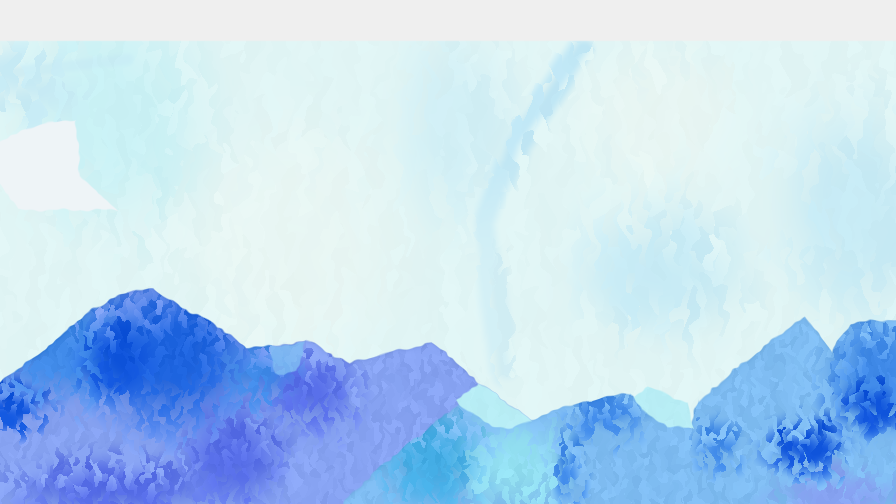
Reproduce this background procedurally as a Shadertoy shader.

```glsl
// Watercolour landscape: pale streaked sky above blue and aqua mountain ridges.

const vec3 SKY = vec3(.88, .96, .96), CREAM = vec3(.91, .965, .955);
const vec3 MIST = vec3(.78, .92, .96), CLOUD = vec3(.935, .955, .97);
const vec3 COBALT = vec3(.06, .33, .86), AZURE = vec3(.25, .54, .91);
const vec3 VIOLET = vec3(.34, .43, .91), PERIWINKLE = vec3(.53, .64, .95);
const vec3 POWDER = vec3(.5, .74, .95), TURQUOISE = vec3(.27, .68, .9);
const vec3 AQUA = vec3(.58, .88, .95), ICE = vec3(.72, .93, .96);
const vec3 MARGIN = vec3(.937);

vec2 hash2(vec2 p) {
  return fract(sin(vec2(dot(p, vec2(127.1, 311.7)), dot(p, vec2(269.5, 183.3)))) * 4375.85);
}

// Random pair of the nearest cell, centred on zero
vec2 cellValue(vec2 p) {
  vec2 value = vec2(0);
  float nearest = 9.;
  for (int i = 0; i < 9; i++) {
    vec2 id = floor(p) + vec2(i % 3, i / 3) - 1.;
    vec2 d = id + hash2(id) - p;
    if (dot(d, d) < nearest) { nearest = dot(d, d); value = hash2(id + 37.); }
  }
  return value - .5;
}

// Layered sines that make edges wander
vec2 wobble(vec2 p) {
  return sin(p.yx * 5. + 1.7 * sin(p * 3.)) + .6 * sin(p.yx * 13. + 2. * sin(p * 9.));
}

// Soft pool of pigment: centre and radii
void wash(inout vec3 col, vec3 tint, vec2 p, vec4 pool) {
  col = mix(tint, col, smoothstep(.25, 1.15, length((p - pool.xy) / pool.zw)));
}

float segment(vec2 p, vec2 a, vec2 b) {
  vec2 d = b - a;
  return length(p - a - d * clamp(dot(p - a, d) / dot(d, d), 0., 1.));
}

// Depth below a ridge of x, y pairs; positive inside
float ridgeDepth(vec2 p, float v[32]) {
  float depth = -1.;
  for (int i = 0; i < 30; i += 2) {
    vec2 a = vec2(v[i], v[i + 1]), d = vec2(v[i + 2], v[i + 3]) - a;
    if (p.x >= a.x && p.x < a.x + d.x)
      depth = (a.y + d.y * (p.x - a.x) / d.x - p.y) * d.x / length(d);
  }
  return depth;
}

// Coverage of a polygon of x, y pairs
float polygon(vec2 p, float px, float v[12]) {
  float dist = 99., side = -1.;
  for (int i = 0; i < 12; i += 2) {
    int k = (i + 2) % 12;
    vec2 a = vec2(v[i], v[i + 1]), b = vec2(v[k], v[k + 1]);
    dist = min(dist, segment(p, a, b));
    if ((a.y > p.y) != (b.y > p.y) && p.x < a.x + (b.x - a.x) * (p.y - a.y) / (b.y - a.y)) side = -side;
  }
  return smoothstep(-px, px, side * dist);
}

vec3 paintSky(vec2 p) {
  vec2 cell = cellValue(p * vec2(5, 1.6) + .35 * wobble(p));
  vec2 q = p + cell * vec2(.5, .9), s = p + cell * .25;
  vec3 col = SKY;
  wash(col, vec3(.79, .945, .96), q, vec4(2, 7, 2, 2.6));
  wash(col, MIST, q, vec4(.4, 7.4, 1.4, .6));
  wash(col, CREAM, q, vec4(5.2, 4.6, 2.4, 2.6));
  wash(col, mix(SKY, MIST, .6), q, vec4(8.2, 6.8, 1.2, 2.2));
  wash(col, CREAM, q, vec4(11.8, 6.9, 1.8, 1.6));
  wash(col, MIST, q, vec4(11.8, 4.1, 1.8, 1.3));
  wash(col, MIST, q, vec4(15.3, 5.2, 1.7, 2.2));
  // Blue trickle and a faint band
  vec2 bend = vec2(9.2, 6.4), low = vec2(8.7, 4.9);
  float trickle = min(segment(s, vec2(10.4, 8.2), bend),
                  min(segment(s, bend, low), segment(s, low, vec2(9, 2.4))));
  col = mix(col, vec3(.72, .89, .96), smoothstep(.3, .08, trickle) * mix(.35, .8, smoothstep(4., 7., p.y)));
  float band = segment(p + cell * .06, vec2(0, 7.7), vec2(2.3, 7.95));
  return mix(col, MIST, .6 * smoothstep(.15, .04, band)) + cell.x * .018;
}

vec3 paintLeftRange(vec2 q) {
  vec3 col = PERIWINKLE;
  wash(col, AZURE, q, vec4(1.2, 2.7, 1.8, 1.1));
  wash(col, mix(COBALT, AZURE, .3), q, vec4(3.1, 2.6, 1.7, 1.5));
  wash(col, COBALT, q, vec4(2.1, 2.6, .7, .8));
  wash(col, COBALT, q, vec4(.1, 1.75, .9, .4));
  wash(col, VIOLET, q, vec4(2, .2, 2.2, .6));
  wash(col, VIOLET, q, vec4(4.2, .8, 1.1, 1));
  wash(col, AZURE, q, vec4(4.7, 2.3, .8, .7));
  wash(col, VIOLET, q, vec4(5.6, 2, .9, .8));
  return col;
}

vec3 paintFrontRange(vec2 q) {
  vec3 col = POWDER;
  wash(col, TURQUOISE, q, vec4(7.8, .7, 1.1, .9));
  wash(col, AQUA, q, vec4(9.2, .6, 1.1, 1.1));
  wash(col, AZURE, q, vec4(10.8, 1.6, .8, .5));
  wash(col, AZURE, q, vec4(10.2, .6, .25, .6));
  wash(col, AZURE, q, vec4(12.8, 1, .5, .4));
  wash(col, AZURE, q, vec4(15.7, 2.3, 1.1, 1.2));
  wash(col, COBALT, q, vec4(14.4, 1, .8, .45));
  wash(col, COBALT, q, vec4(15.6, 1.7, .8, .45));
  wash(col, PERIWINKLE, q, vec4(15, .1, 1.4, .5));
  return col;
}

void mainImage(out vec4 fragColor, in vec2 fragCoord) {
  vec2 p = fragCoord / iResolution.xy * vec2(16, 9), edge = p + .018 * wobble(p * 1.7);
  float px = 9. / iResolution.y;
  vec3 col = paintSky(p);
  col = mix(col, CLOUD, polygon(edge, px, float[12](-.5, 6.3, .94, 6.85, 1.36, 6.83, 1.43, 5.85, 2.08, 5.25, .35, 5.25)));
  // Mottled pigment of both ranges
  vec2 cell = cellValue(p * vec2(9, 5) + .4 * wobble(p * 1.6)), q = p + cell * vec2(.45, .65);
  float grain = cell.y * .06;
  float left = ridgeDepth(edge, float[32](-.1, 2.1, .83, 2.79, 1.67, 3.5, 2.29, 3.81, 2.75, 3.83, 3.33, 3.48, 3.85, 3.21, 4.38, 2.81,
    4.83, 2.81, 5.46, 2.92, 6.25, 2.52, 6.88, 2.69, 7.71, 2.88, 8.08, 2.6, 8.54, 2.17, 9.48, 1.5));
  vec3 paint = paintLeftRange(q) + grain - .06 * exp(-abs(left) * 30.);
  paint = mix(paint, POWDER, .8 * polygon(edge, px, float[12](4.8, 2.8, 5.1, 2.84, 5.45, 2.9, 5.3, 2.4, 5.1, 2.28, 4.93, 2.34)));
  col = mix(col, paint, smoothstep(-px, px, left));
  float front = ridgeDepth(edge, float[32](6., -.1, 6.77, .67, 8.23, 1.81, 8.6, 1.7, 9., 1.4, 9.48, 1.52, 10.4, 1.83, 11.25, 1.98,
    11.6, 1.6, 12.33, 1.33, 12.45, 1.81, 13.1, 2.38, 14.38, 3.35, 14.83, 2.73, 15.2, 3.23, 16.1, 3.31));
  paint = paintFrontRange(q) + grain - .05 * exp(-abs(front) * 30.);
  col = mix(col, paint, smoothstep(-px, px, front));
  // Translucent icy slopes
  float ice = max(polygon(edge, px, float[12](8.17, 1.85, 8.54, 2.17, 9.48, 1.5, 9.15, 1.35, 8.8, 1.4, 8.4, 1.62)),
    polygon(edge, px, float[12](11.3, 1.92, 11.56, 2.1, 12.3, 1.8, 12.38, 1.33, 11.9, 1.4, 11.45, 1.67)));
  col = mix(col, ICE + grain * .3, ice);
  // Plain margin along the top
  fragColor = vec4(mix(col, MARGIN, smoothstep(-px, px, p.y - 8.27)), 1);
}
```
